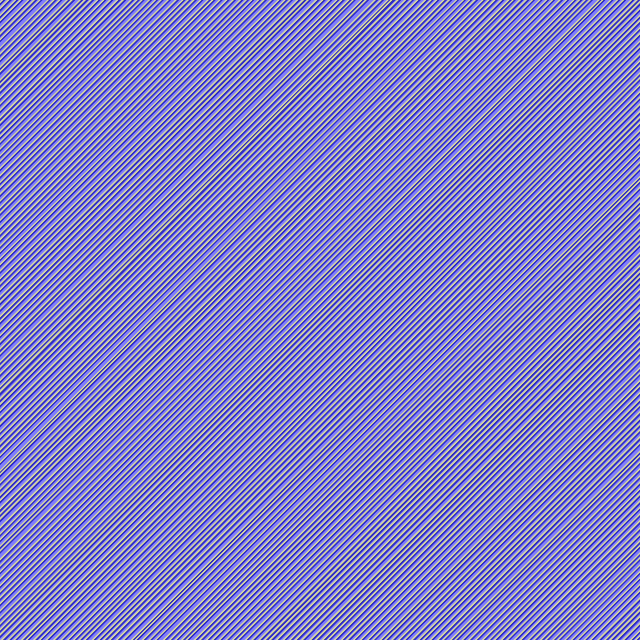
This texture map is drawn by a Shadertoy shader. Its source:

```glsl
// Brushed-metal normal map: about 100 fine diagonal grooves per canvas side.
// Each groove has a lit wall and a shaded wall, with hashed position, width
// and tilt; a few samples across each pixel smooth the edges.

float hash(float n) {
    n = fract(n * 0.1031);
    n *= n + 33.33;
    n *= n + n;
    return fract(n);
}

float smoothNoise(float x) {
    float cell = floor(x);
    return mix(hash(cell), hash(cell + 1.0), smoothstep(0.0, 1.0, x - cell));
}

// Signed position inside the nearest groove: 0 at its crease, +-1 at its rims.
float groovePosition(float across, float along) {
    float nearest = 9.0;
    float cell = floor(across);
    for (int i = -2; i <= 2; i++) {
        float id = cell + float(i);
        float seed = id + 317.0;
        float jitter = 0.36 * (hash(seed) - 0.5);
        float tilt = 0.35 * (hash(seed + 511.0) - 0.5) * along;
        float width = 0.29 + 0.08 * hash(seed + 907.0)
                    + 0.06 * smoothNoise(seed * 0.17);
        if (id == -39.0) width += 0.12;   // one deeper scratch
        float d = (across - id - 0.5 - jitter - tilt) / width;
        if (abs(d) < abs(nearest)) nearest = d;
    }
    return nearest;
}

vec3 grooveColor(float d) {
    vec3 flatBlue = vec3(0.50, 0.49, 0.99);
    vec3 litWall = mix(vec3(0.76, 0.76, 0.76), vec3(0.86, 0.86, 0.60),
                       smoothstep(-0.9, -0.3, d));
    vec3 shadedWall = mix(vec3(0.20, 0.19, 0.56), vec3(0.18, 0.17, 0.81),
                          smoothstep(0.1, 0.45, d));
    vec3 wall = mix(litWall, shadedWall, smoothstep(-0.1, 0.1, d));
    return mix(wall, flatBlue, smoothstep(0.88, 1.08, abs(d)));
}

void mainImage(out vec4 fragColor, in vec2 fragCoord) {
    vec2 uv = fragCoord / iResolution.y;
    float across = (uv.x - uv.y) * 100.0;
    float along = uv.x + uv.y - 1.0;
    float pixelWidth = 141.4 / iResolution.y;

    // Average over the pixel, perpendicular to the grooves
    vec3 color = vec3(0.0);
    for (int i = 0; i < 6; i++) {
        float offset = (float(i) - 2.5) / 6.0 * 0.75 * pixelWidth;
        color += grooveColor(groovePosition(across + offset, along));
    }
    fragColor = vec4(color / 6.0, 1.0);
}
```
